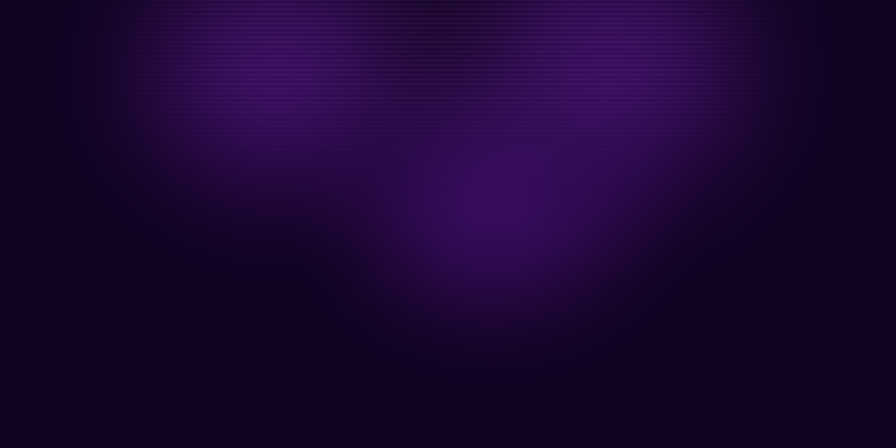
Reproduce this background procedurally as a WebGL 1 fragment shader.

```glsl
precision highp float;
// Dark violet backdrop with three soft purple glows and fine scanlines fading in at the top.

uniform vec2 u_resolution;

const vec3 NIGHT = vec3(0.067, 0.008, 0.135);
const vec3 VIOLET = vec3(0.226, 0.053, 0.380);
const vec3 LINE_TINT = vec3(0.034, 0.032, 0.024);

// Glow centres and radii; the canvas spans 2 by 1 units
const vec2 LEFT_CENTRE = vec2(0.62, 0.83);
const vec2 LEFT_RADIUS = vec2(0.51, 0.47);
const vec2 RIGHT_CENTRE = vec2(1.36, 0.84);
const vec2 RIGHT_RADIUS = vec2(0.52, 0.51);
const vec2 LOW_CENTRE = vec2(1.10, 0.55);
const vec2 LOW_RADIUS = vec2(0.49, 0.42);
const float GLOW_STRENGTH = 0.92;

const float LINE_COUNT = 96.0;
const float LINE_FADE_START = 0.57;
const float LINE_FADE_END = 0.86;
const float LINE_HALF_WIDTH = 0.87;
const float LINE_SIDE_FADE = 0.45;

const float TAU = 6.2831853;

// Smooth elliptical falloff, one at the centre and zero at the rim
float glow(vec2 p, vec2 centre, vec2 radius) {
  float d = length((p - centre) / radius);
  return GLOW_STRENGTH * (1.0 - smoothstep(0.0, 1.0, d));
}

// Horizontal line pattern, strongest at the top and away from the sides
float scanlines(vec2 p) {
  float wave = 0.5 + 0.5 * cos(TAU * p.y * LINE_COUNT);
  float height = smoothstep(LINE_FADE_START, LINE_FADE_END, p.y);
  float side = 1.0 - smoothstep(LINE_HALF_WIDTH - LINE_SIDE_FADE,
                                LINE_HALF_WIDTH, abs(p.x - 1.0));
  return wave * height * side;
}

void main() {
  vec2 p = gl_FragCoord.xy / u_resolution * vec2(2.0, 1.0);

  // Screen blending keeps overlapping glows from burning out
  float dark = 1.0 - glow(p, LEFT_CENTRE, LEFT_RADIUS);
  dark *= 1.0 - glow(p, RIGHT_CENTRE, RIGHT_RADIUS);
  dark *= 1.0 - glow(p, LOW_CENTRE, LOW_RADIUS);

  vec3 colour = mix(VIOLET, NIGHT, dark);
  colour += LINE_TINT * scanlines(p);
  gl_FragColor = vec4(colour, 1.0);
}
```
